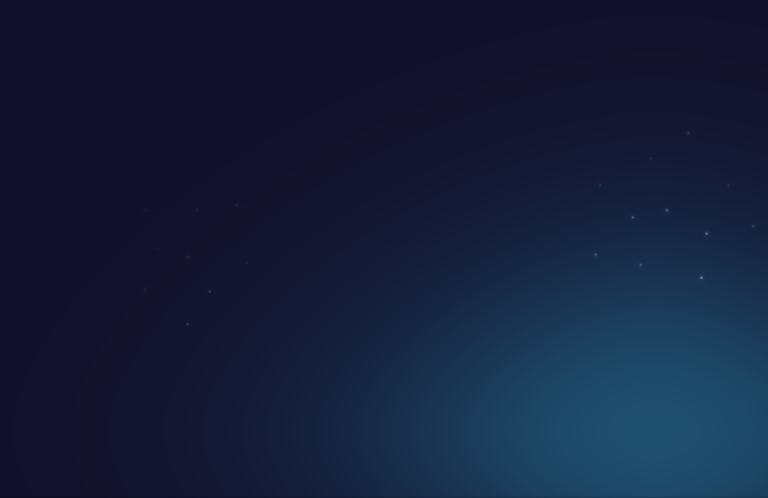
This background is drawn by a Shadertoy shader. Its source:

```glsl
// Night sky with a wide teal glow at the lower right and two faint star clusters.

#define SKY_COLOR    vec3(0.067, 0.067, 0.172)
#define GLOW_COLOR   vec3(0.122, 0.312, 0.438)
#define STAR_COLOR   vec3(0.62, 0.78, 0.82)
#define GLOW_CENTER  vec2(0.852, 0.135)
#define GLOW_WIDTH   0.392
#define GLOW_POWER   1.62
#define FRINGE_RADIUS 0.81
#define STAR_SIZE    0.0026
#define GOLDEN_ANGLE 2.39996

float hash(float n) {
    return fract(sin(n * 12.9898) * 43758.5);
}

// Soft bell curve of unit height
float bell(float x, float width) {
    return exp(-x * x / (width * width));
}

// Distance between a circle's and a diamond's, rounded at the center
float roundedDistance(vec2 p) {
    vec2 q = pow(p * p + 0.0004, vec2(0.5 * GLOW_POWER));
    return pow(q.x + q.y, 1.0 / GLOW_POWER);
}

// Stars on a golden-angle spiral; lengths are in canvas heights
float starCluster(vec2 p, float spacing, float phase, int count, float seed) {
    float light = 0.0;
    for (int i = 0; i < count; i++) {
        float n = float(i);
        float angle = phase + n * GOLDEN_ANGLE;
        vec2 offset = spacing * pow(n, 0.4) * vec2(cos(angle), sin(angle));
        float d = length(p - offset);
        float lowerBoost = offset.y < 0.01 ? 1.0 : 0.4;
        float brightness = lowerBoost * mix(0.25, 1.0, hash(n + seed));
        light += brightness * (bell(d, STAR_SIZE) + 0.1 * bell(d, 2.8 * STAR_SIZE));
    }
    return light;
}

void mainImage(out vec4 fragColor, in vec2 fragCoord) {
    vec2 uv = fragCoord / iResolution.xy;
    vec2 aspect = vec2(iResolution.x / iResolution.y, 1.0);

    // Broad glow
    float radius = roundedDistance(uv - GLOW_CENTER);
    vec3 color = mix(SKY_COLOR, GLOW_COLOR, bell(radius, GLOW_WIDTH));

    // Faint purple fringe with a slightly darker band just inside it
    float inside = FRINGE_RADIUS - radius;
    color += vec3(0.007, -0.003, -0.003) * bell(inside, 0.045);
    color += vec3(0.003, 0.001, -0.006) * bell(inside - 0.065, 0.04);
    color += vec3(0.005, 0.0, 0.0) * bell(inside - 0.17, 0.09);

    // Star clusters
    float rightStars = starCluster((uv - vec2(0.8685, 0.578)) * aspect, 0.070, 0.95, 11, 3.0);
    float leftStars = starCluster((uv - vec2(0.245, 0.484)) * aspect, 0.062, 0.47, 9, 8.0);
    color += STAR_COLOR * (0.48 * rightStars + 0.19 * leftStars);

    // Thin dark lower edge
    color *= mix(0.85, 1.0, smoothstep(0.001, 0.004, uv.y));

    fragColor = vec4(color, 1.0);
}
```
